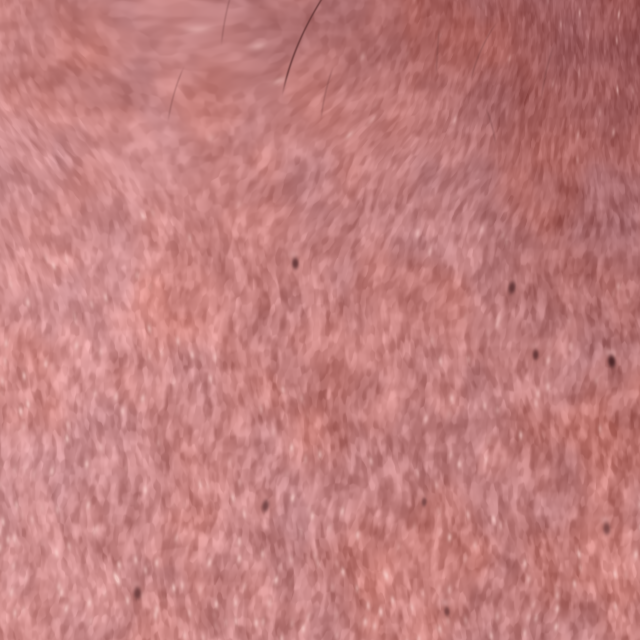
This texture is drawn by a WebGL 2 fragment shader. Its source:

```glsl
#version 300 es
precision highp float;
// Close view of rosy skin: soft cellular grain stretched along the hair flow,
// ruddy blotches and broad shading, with moist glints, dark pores and
// a few fine hairs scattered on top.

uniform vec2 u_resolution;
out vec4 fragColor;

vec3 hash3(vec2 cell) {
    vec3 q = fract(cell.xyx * vec3(0.1031, 0.1030, 0.0973));
    q += dot(q, q.yxz + 33.33);
    return fract((q.xxy + q.yzz) * q.zyx);
}

// Smooth cellular noise in 0..1: jittered points blended by distance.
float softCells(vec2 p) {
    vec2 base = floor(p);
    float sum = 0.0, total = 0.0;
    for (int j = -1; j <= 1; j++) {
        for (int i = -1; i <= 1; i++) {
            vec2 cell = base + vec2(i, j);
            vec3 h = hash3(cell);
            vec2 d = cell + h.xy - p;
            float weight = exp(-5.5 * dot(d, d));
            sum += weight * h.z;
            total += weight;
        }
    }
    return sum / total;
}

// Sparse elongated sparkles; wetness raises both count and strength.
float glints(vec2 p, float wetness) {
    vec2 base = floor(p);
    float glow = 0.0;
    for (int j = -1; j <= 1; j++) {
        for (int i = -1; i <= 1; i++) {
            vec2 cell = base + vec2(i, j);
            vec3 h = hash3(cell + 71.0);
            vec2 d = (p - cell - h.xy) / vec2(0.23, 0.27);
            float strength = smoothstep(1.0 - 0.42 * wetness, 1.05, h.z);
            glow += strength * exp(-dot(d, d));
        }
    }
    return glow;
}

// x: dark opening, y: reddish surround, z: pale rim above the opening.
vec3 pores(vec2 uv) {
    vec2 p = uv * 8.0;
    vec2 cell = floor(p);
    vec3 h = hash3(cell + 19.0);
    vec3 k = hash3(cell + 143.0);
    float chance = mix(0.36, 0.07, smoothstep(0.55, 0.7, uv.y));
    float present = step(h.z, mix(0.36, 0.07, step(5.0, cell.y)));
    vec2 d = p - cell - mix(vec2(0.25), vec2(0.75), h.xy);
    d.x += 0.25 * (k.x - 0.5) * d.y;
    vec2 o = d / (vec2(0.042, 0.07) * mix(0.75, 1.15, k.y));
    vec2 rim = (d - vec2(-0.02, 0.11)) / vec2(0.06, 0.05);
    float opening = exp(-pow(dot(o, o), 1.4)) * mix(0.5, 0.95, k.z);
    float surround = exp(-dot(d, d) / 0.018);
    return present * vec3(opening, surround, exp(-dot(rim, rim)) * k.x);
}

// Fine curved hairs near the top; the first is long and distinct.
float hairs(vec2 uv) {
    float cover = 0.0;
    for (int i = 0; i < 8; i++) {
        vec3 h = hash3(vec2(i, 57));
        bool bold = i == 0;
        vec2 root = bold ? vec2(0.44, 0.845) : vec2(h.x, 0.72 + 0.25 * h.y);
        float reach = bold ? 0.17 : 0.04 + 0.06 * h.z;
        float lean = bold ? 1.0 : 2.4 * (h.z - 0.5);
        float s = (uv.y - root.y) / reach;
        float across = uv.x - root.x - lean * reach * (0.18 * s + 0.24 * s * s);
        float ends = smoothstep(0.0, 0.25, s) * smoothstep(1.1, 0.85, s);
        cover += ends * exp(-pow(across / 0.0019, 2.0)) * (bold ? 0.7 : 0.22);
    }
    return min(cover, 1.0);
}

void main() {
    vec2 uv = gl_FragCoord.xy / u_resolution;

    // Grain runs upright below and leans gently near the top.
    float upper = smoothstep(0.35, 1.0, uv.y);
    vec2 flow = uv;
    flow.x += 0.16 * upper * upper * cos(uv.x * 5.0) + 0.004 * sin(uv.y * 31.0 + uv.x * 17.0);
    float coarse = softCells(flow * vec2(92.0, 38.0)) - 0.5;
    float fine = softCells(flow * vec2(165.0, 82.0) + 40.0) - 0.5;
    float crease = softCells(uv * vec2(17.0, 64.0) + 90.0) - 0.5;
    float patches = softCells(uv * vec2(8.0, 6.0) + 13.0) - 0.5;
    float mottle = softCells(uv * vec2(23.0, 19.0) + 7.0) - 0.5;

    // Broad light falls off to the right and into the upper right corner.
    float tone = 0.27 - 0.55 * (uv.x - 0.4);
    tone -= 0.95 * smoothstep(0.95, 2.0, uv.x + uv.y);
    tone -= 0.25 * smoothstep(0.75, 1.0, uv.y);
    tone += mix(1.35, 0.75, upper) * coarse + mix(0.95, 0.65, upper) * fine;
    tone += 0.4 * crease + 0.45 * patches + 0.5 * mottle;
    vec3 color = vec3(0.75, 0.487, 0.478) + tone * vec3(0.115, 0.118, 0.122);

    // Ruddy warmth in some patches, cool mauve in others.
    float warmth = softCells(uv * vec2(11.0, 8.0) + 31.0) - 0.5 + 0.5 * mottle;
    color += warmth * vec3(0.01, -0.035, -0.065);
    color += smoothstep(1.3, 2.0, uv.x + uv.y) * vec3(-0.02, -0.005, 0.015);

    // Moist sparkle gathers low and to the left.
    float wetness = smoothstep(0.72, 0.1, uv.y + 0.25 * uv.x) * mix(1.0, 0.6, uv.x);
    wetness = clamp(wetness + 0.5 * patches + 0.08, 0.06, 1.0);
    float sparkle = glints(flow * vec2(66.0, 40.0), wetness);
    color = mix(color, vec3(0.97, 0.80, 0.78), min(0.75 * sparkle, 0.85));

    vec3 pore = pores(uv);
    color = mix(color, vec3(0.66, 0.38, 0.35), 0.3 * pore.y);
    color = mix(color, vec3(0.88, 0.68, 0.68), 0.6 * pore.z);
    color = mix(color, vec3(0.30, 0.14, 0.15), pore.x);
    color = mix(color, vec3(0.38, 0.20, 0.20), hairs(uv));

    fragColor = vec4(color, 1.0);
}
```
